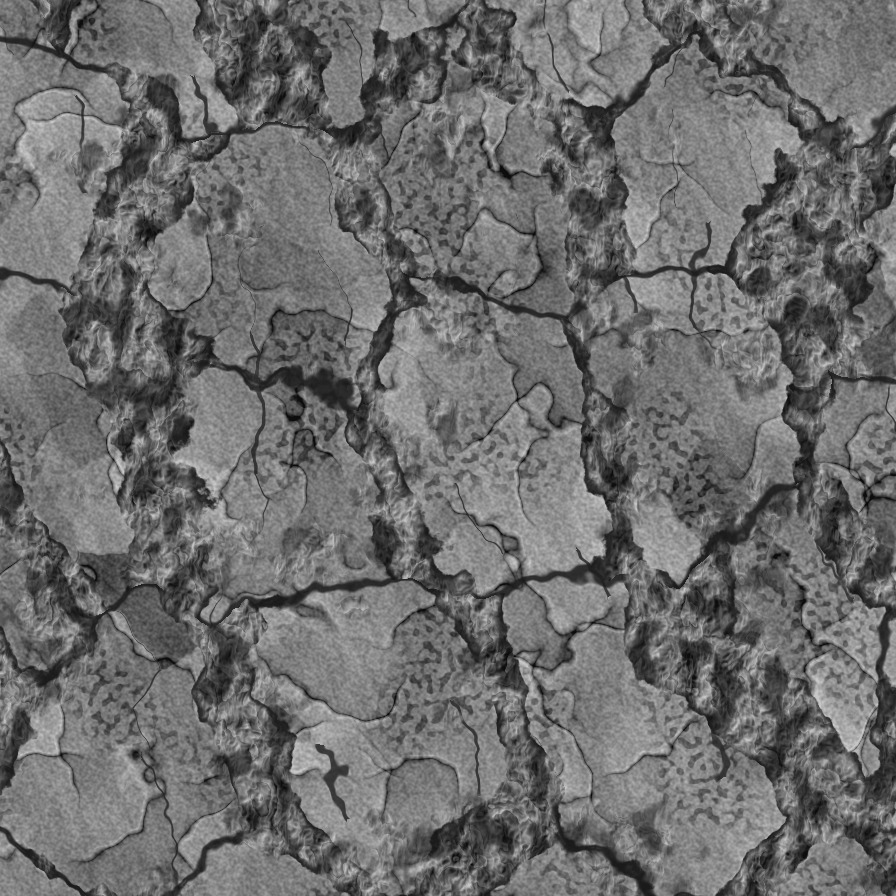
Give the GLSL for this texture, as a three.js fragment shader.

```glsl
// Grey pine bark: smooth flaking plates split by rough, dark, slanting fissures.
varying vec2 vUv;

const vec2  PLATE_SCALE   = vec2(4.1, 3.6);    // plates across and up
const vec2  FLAKE_SCALE   = vec2(9.5, 8.0);    // flakes across and up
const float SLANT         = 0.2;               // fissures lean right going down
const float WARP          = 0.085;             // raggedness of the outlines
const vec2  FISSURE_WIDTH = vec2(-0.01, 0.25); // half widths, level and steep
const vec2  CRACK_WIDTH   = vec2(-0.06, 0.022);// negative keeps a crack closed
const vec2  LIGHT_STEP    = vec2(-0.0018, 0.0026);
const float PLATE_TONE    = 0.525;
const float FISSURE_TONE  = 0.40;
const float SHADOW_TONE   = 0.10;
const float GRAIN         = 0.11;

vec2 hash2(vec2 p) {
  vec3 q = fract(p.xyx * vec3(0.1031, 0.1030, 0.0973));
  q += dot(q, q.yzx + 33.33);
  return fract((q.xx + q.yz) * q.zy);
}

float corner(vec2 cell, vec2 offset) {
  float angle = 6.2832 * hash2(cell).x;
  return dot(vec2(cos(angle), sin(angle)), offset);
}

float gradientNoise(vec2 p) {
  vec2 i = floor(p), f = fract(p), e = vec2(1.0, 0.0);
  vec2 u = f * f * f * (f * (f * 6.0 - 15.0) + 10.0);
  return mix(mix(corner(i, f), corner(i + e, f - e), u.x),
             mix(corner(i + e.yx, f - e.yx), corner(i + 1.0, f - 1.0), u.x), u.y);
}

float fbm(vec2 p) {
  float sum = 0.0, amp = 0.6;
  for (int k = 0; k < 5; k++) {
    sum += amp * gradientNoise(p);
    p = mat2(1.6, 1.2, -1.2, 1.6) * p + 7.3;
    amp *= 0.54;
  }
  return sum;
}

// Creased height of the torn bark in the fissures
float barkHeight(vec2 p) {
  float sum = 0.0, amp = 0.5;
  p *= vec2(24.0, 17.0);
  for (int k = 0; k < 4; k++) {
    sum += amp * (1.0 - 2.0 * abs(gradientNoise(p)));
    p = mat2(1.9, 0.7, -0.7, 1.9) * p + 3.7;
    amp *= 0.65;
  }
  return sum;
}

// x: distance inside the opened gap, y: distance to the cell edge, zw: cell hash
vec4 cells(vec2 p, vec2 halfWidth) {
  vec2 base = floor(p), f = p - base, nearCell = vec2(0.0), nearPoint = vec2(0.0);
  float best = 9.0;
  for (int j = -1; j <= 1; j++)
  for (int i = -1; i <= 1; i++) {
    vec2 g = vec2(float(i), float(j));
    vec2 r = g + 0.1 + 0.8 * hash2(base + g) - f;
    if (dot(r, r) < best) { best = dot(r, r); nearCell = g; nearPoint = r; }
  }
  float gap = 9.0, edge = 9.0;
  vec2 id = base + nearCell;
  for (int j = -2; j <= 2; j++)
  for (int i = -2; i <= 2; i++) {
    if (i == 0 && j == 0) continue;
    vec2 other = id + vec2(float(i), float(j));
    vec2 r = other - base + 0.1 + 0.8 * hash2(other) - f;
    vec2 normal = normalize(r - nearPoint);
    float d = dot(0.5 * (nearPoint + r), normal);
    float open = smoothstep(0.3, 0.95, abs(normal.x)) * mix(0.25, 1.0, hash2(id + other + 17.0).x);
    gap = min(gap, d - mix(halfWidth.x, halfWidth.y, open));
    edge = min(edge, d);
  }
  return vec4(gap, edge, hash2(id + 5.0));
}

// Torn bark: stacked thin sheets with sharp lips, creases and pits
float fissureTone(vec2 p) {
  vec2 q = p + 0.012 * vec2(fbm(p * 18.0), fbm(p * 18.0 + 30.0));
  float h = barkHeight(q);
  float relief = h - barkHeight(q + LIGHT_STEP);
  float sheet = fract(5.0 * fbm(q * vec2(13.0, 9.0)) + 0.6 * h);
  float lip = sheet * (1.0 - smoothstep(0.84, 1.0, sheet));
  float pits = smoothstep(-0.22, 0.0, gradientNoise(q * vec2(34.0, 24.0)));
  return (FISSURE_TONE + 0.4 * (h - 0.7) + 0.6 * relief + 0.26 * (lip - 0.4)) * mix(0.5, 1.0, pits);
}

// Curved rims of thin scales that have peeled off the plate
float peeledScales(vec2 p) {
  float tone = 0.0;
  for (int k = 0; k < 4; k++) {
    vec2 q = p + 13.7 * float(k);
    float s = gradientNoise(q * 5.0) + 0.28 * gradientNoise(q * 13.0) + 0.07 * gradientNoise(q * 45.0) - 0.1;
    float present = smoothstep(-0.02, 0.2, gradientNoise(q * 5.0 + 31.0));
    float rim = 0.13 * exp(-abs(s - 0.022) / 0.012) - 0.32 * exp(-abs(s + 0.01) / 0.011);
    tone += present * (rim + 0.06 * (smoothstep(-0.01, 0.01, s) - 0.5));
  }
  return tone;
}

float plateTone(vec2 p, vec2 warped, vec4 plate) {
  vec4 flake = cells(warped * FLAKE_SCALE + 20.0, CRACK_WIDTH);
  float inside = smoothstep(0.0, 0.025, flake.y);
  float tone = PLATE_TONE + 0.07 * (plate.z - 0.5) + 0.11 * inside * (flake.z - 0.5);
  tone -= 0.17 * inside * smoothstep(0.9, 0.92, flake.w);
  tone += 0.1 * fbm(p * 6.0 + 50.0) + peeledScales(p);
  tone += 0.07 * gradientNoise(mat2(0.9, -0.4, 0.4, 0.9) * p * vec2(90.0, 20.0));
  vec2 turned = mat2(0.8, 0.6, -0.6, 0.8) * p;
  tone += GRAIN * (gradientNoise(turned * vec2(150.0, 210.0)) + gradientNoise(turned * 290.0 + 9.0));
  float speckled = smoothstep(0.0, 0.3, gradientNoise(p * 7.0 + 60.0));
  tone -= 0.2 * speckled * smoothstep(0.0, 0.25, gradientNoise(turned * 105.0));
  tone = mix(tone, 0.13, 0.8 * (1.0 - smoothstep(-0.004, 0.016, flake.x)));
  return tone + 0.08 * exp(-max(plate.x, 0.0) / 0.02);
}

void main() {
  vec2 p = vUv + 3.0;
  vec2 warped = p + WARP * vec2(fbm(p * 5.0), fbm(p * 5.0 + 40.0));
  warped.x += SLANT * warped.y;
  vec4 plate = cells(warped * PLATE_SCALE, FISSURE_WIDTH);
  plate.x += 0.12 * gradientNoise(p * 9.0) + 0.07 * fbm(p * 28.0);

  // Rough bark with a deep, broken shadow beneath each plate rim
  float rough = fissureTone(p);
  float shadow = smoothstep(-0.05, -0.008, plate.x) * smoothstep(-0.2, 0.15, gradientNoise(p * 19.0));
  float fissure = mix(rough, SHADOW_TONE, 0.8 * shadow);

  // Plates, worn back to rough bark in places near their rims
  float smoothBark = plateTone(p, warped, plate);
  float wear = smoothstep(0.2, 0.34, fbm(p * 9.0 + 70.0) + 0.2 * exp(-6.0 * max(plate.x, 0.0)));
  smoothBark = mix(smoothBark, rough + 0.05, 0.8 * wear);

  // Join them, with a thin dark seam where plates touch
  float tone = mix(fissure, smoothBark, smoothstep(-0.007, 0.007, plate.x));
  float seam = (1.0 - smoothstep(0.008, 0.026, plate.y)) * smoothstep(-0.06, 0.0, plate.x);
  tone = mix(tone, SHADOW_TONE, 0.85 * seam);
  gl_FragColor = vec4(vec3(clamp(tone, 0.05, 0.78)), 1.0);
}
```
